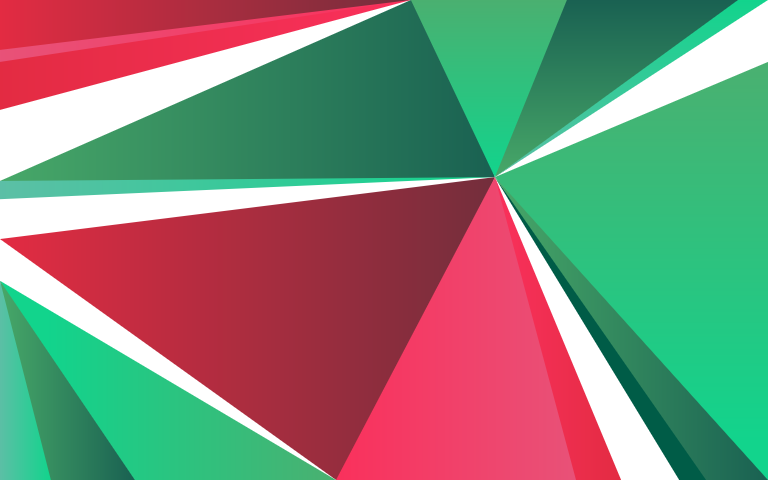
Give the GLSL for this background, as a Shadertoy shader.

```glsl
const vec3 TEAL = vec3(0.36, 0.75, 0.65);
const vec3 MINT = vec3(0.07, 0.83, 0.55);
const vec3 LEAF = vec3(0.29, 0.69, 0.44);
const vec3 FERN = vec3(0.28, 0.66, 0.41);
const vec3 PINE = vec3(0.10, 0.38, 0.32);
const vec3 DEEP = vec3(0.00, 0.36, 0.28);
const vec3 CRIMSON = vec3(0.89, 0.17, 0.26);
const vec3 WINE = vec3(0.45, 0.18, 0.235);
const vec3 ROSE = vec3(0.98, 0.19, 0.36);
const vec3 PINK = vec3(0.91, 0.32, 0.47);

float cross2(vec2 a, vec2 b) { return a.x * b.y - a.y * b.x; }

// Smoothed coverage of the half plane to the left of a -> b
float side(vec2 p, vec2 a, vec2 b) {
    float d = cross2(normalize(b - a), p - a);
    return clamp(0.5 + d * iResolution.y, 0.0, 1.0);
}

// Triangle coverage; summing the sides keeps thin tips faint
float triangle(vec2 p, vec2 a, vec2 b, vec2 c) {
    if (cross2(b - a, c - a) < 0.0) {
        vec2 swap = b;
        b = c;
        c = swap;
    }
    return clamp(side(p, a, b) + side(p, b, c) + side(p, c, a) - 2.0, 0.0, 1.0);
}

// Linear blend of two colours as t runs from start to end
vec3 ramp(vec3 first, vec3 last, float start, float end, float t) {
    return mix(first, last, clamp((t - start) / (end - start), 0.0, 1.0));
}

void mainImage(out vec4 fragColor, in vec2 fragCoord) {
    vec2 p = fragCoord / iResolution.xy * vec2(1.6, 1.0);
    vec2 hub = vec2(1.031, 0.631);
    vec2 peak = vec2(0.856, 1.0);
    vec2 leftTip = vec2(0.0, 0.415);
    vec3 col = vec3(1.0);

    // Red fan in the upper left; lower layers reach under their neighbours
    col = mix(col, ramp(CRIMSON, ROSE, 0.0, 0.856, p.x),
              triangle(p, peak, vec2(0.0, 0.771), vec2(0.0, 0.95)));
    col = mix(col, ramp(PINK, ROSE, 0.0, 0.856, p.x),
              triangle(p, peak, vec2(0.0, 0.871), vec2(0.0, 0.97)));
    col = mix(col, ramp(CRIMSON, WINE, 0.0, 0.856, p.x),
              triangle(p, peak, vec2(0.0, 0.896), vec2(0.0, 1.0)));

    // Large green wedge and the teal sliver below it
    col = mix(col, ramp(FERN, PINE, 0.0, 1.031, p.x),
              triangle(p, hub, vec2(-0.05, 0.601), vec2(0.906, 1.022)));
    col = mix(col, ramp(TEAL, MINT, 0.0, 1.031, p.x),
              triangle(p, hub, vec2(0.0, 0.623), vec2(0.0, 0.585)));

    // Wine wedge, then the pink and red wedges
    col = mix(col, ramp(CRIMSON, WINE, 0.0, 1.031, p.x),
              triangle(p, hub, vec2(0.0, 0.502), vec2(0.77, -0.05)));
    col = mix(col, ramp(ROSE, PINK, 0.70, 1.2, p.x),
              triangle(p, hub, vec2(0.70, 0.0), vec2(1.25, 0.0)));
    col = mix(col, ramp(ROSE, CRIMSON, 1.031, 1.294, p.x),
              triangle(p, hub, vec2(1.2, 0.0), vec2(1.294, 0.0)));

    // Green wedges on the right
    col = mix(col, DEEP,
              triangle(p, hub, vec2(1.415, 0.0), vec2(1.5, 0.0)));
    col = mix(col, ramp(FERN, PINE, 1.031, 1.6, p.x),
              triangle(p, hub, vec2(1.471, 0.0), vec2(1.65, 0.0)));
    col = mix(col, ramp(MINT, LEAF, 0.08, 0.871, p.y),
              triangle(p, hub, vec2(1.6, 0.0), vec2(1.6, 0.871)));

    // Green wedges along the top
    col = mix(col, ramp(MINT, LEAF, 0.631, 1.0, p.y),
              triangle(p, hub, peak, vec2(1.25, 1.0)));
    col = mix(col, ramp(FERN, PINE, 0.631, 1.0, p.y),
              triangle(p, hub, vec2(1.181, 1.0), vec2(1.57, 1.0)));
    col = mix(col, ramp(TEAL, MINT, 0.631, 1.0, p.y),
              triangle(p, hub, vec2(1.5375, 1.0), vec2(1.6, 1.0)));

    // Green fan in the lower left
    col = mix(col, ramp(MINT, LEAF, 0.1, 0.70, p.x),
              triangle(p, leftTip, vec2(0.2, 0.0), vec2(0.70, 0.0)));
    col = mix(col, ramp(FERN, PINE, 0.0, 0.281, p.x),
              triangle(p, leftTip, vec2(0.05, 0.0), vec2(0.281, 0.0)));
    col = mix(col, ramp(TEAL, MINT, 0.0, 0.106, p.x),
              triangle(p, leftTip, vec2(0.0), vec2(0.106, 0.0)));

    fragColor = vec4(col, 1.0);
}
```
